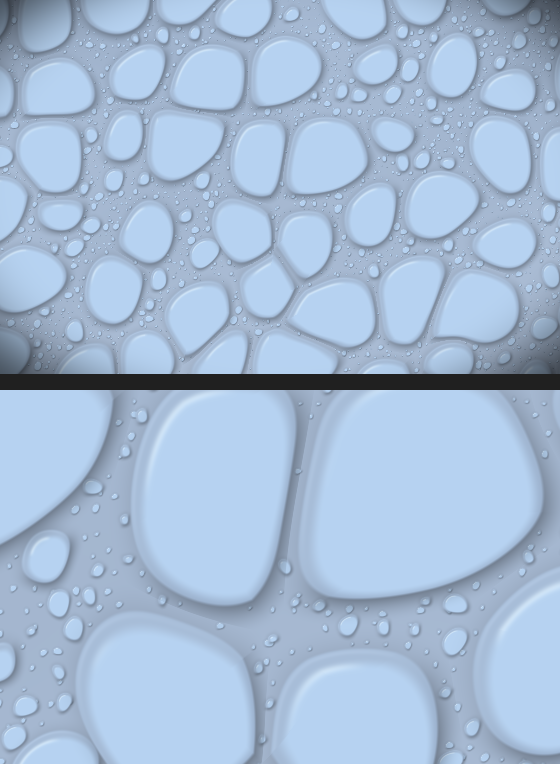
Top: the whole. Bottom: its middle third, enlarged.
Give the GLSL for this texture, as a Shadertoy shader.

```glsl
// Water drops of many sizes on a pale blue-grey surface, lit from the upper left.

vec3 hash3(vec2 id) {
    vec3 s = vec3(dot(id, vec2(127.1, 311.7)), dot(id, vec2(269.5, 183.3)), dot(id, vec2(419.2, 371.9)));
    return fract(sin(s) * 43758.5);
}

float smoothMax(float a, float b, float k) {
    float h = max(k - abs(a - b), 0.0) / k;
    return max(a, b) + h * h * k * 0.25;
}

// Id of one of the nine cells around p, odd rows shifted by half a cell
vec2 cellId(vec2 p, float cell, int n) {
    float row = floor(p.y / cell) + float(n / 3 - 1);
    float shift = 0.5 * mod(row, 2.0);
    return vec2(floor(p.x / cell - shift) + float(n % 3 - 1) + shift, row);
}

vec2 seat(vec2 id, float cell, vec3 h) {
    return (id + 0.5 + 0.6 * (h.xy - 0.5)) * cell;
}

// Distance to a leaning, slightly lumpy oval
float oval(vec2 q, float r, vec3 h) {
    float turn = 0.9 + 1.6 * (h.x - 0.5);
    q = mat2(cos(turn), -sin(turn), sin(turn), cos(turn)) * q;
    q += 0.11 * r * sin(q.yx / r * 1.9 + 6.3 * h.yz);
    return length(q * vec2(0.89, 1.12)) - r;
}

// Keep the two nearest distances in order
void keepNearest(inout vec2 near, float d) {
    near = d < near.x ? vec2(d, near.x) : vec2(near.x, min(near.y, d));
}

// Flatten a drop where it meets its neighbour
float squeeze(vec2 near, float gap) {
    return smoothMax(near.x, 0.5 * (near.x - near.y) + gap, gap * 3.0);
}

float largeDrops(vec2 p) {
    vec2 near = vec2(1.0);
    for (int n = 0; n < 9; n++) {
        vec2 id = cellId(p, 0.2, n);
        vec3 h = hash3(id);
        keepNearest(near, oval(p - seat(id, 0.2, h), mix(0.052, 0.12, h.z), h));
    }
    return squeeze(near, 0.008);
}

// Medium drops fill the room left by the large ones
float mediumDrops(vec2 p) {
    vec2 near = vec2(1.0);
    for (int n = 0; n < 9; n++) {
        vec2 id = cellId(p, 0.08, n);
        vec3 h = hash3(id + 37.0);
        vec2 center = seat(id, 0.08, h);
        float r = mix(0.014, 0.04, h.z);
        if (length(p - center) > 2.2 * r) continue;
        r = min(r, 0.9 * largeDrops(center) - 0.007);
        if (r > 0.01) keepNearest(near, oval(p - center, r, h));
    }
    return squeeze(near, 0.004);
}

// Beads and mist sit between all bigger drops
float smallDrops(vec2 p, float cell, float minR, float maxR) {
    vec2 near = vec2(1.0);
    for (int n = 0; n < 9; n++) {
        vec2 id = cellId(p, cell, n);
        vec3 h = hash3(id + 91.0);
        vec2 center = seat(id, cell, h);
        float r = mix(minR, maxR, h.z * h.z);
        if (length(p - center) > 2.2 * r || fract(h.z * 17.0) > 0.75) continue;
        r = min(r, min(largeDrops(center), mediumDrops(center)) - 0.003);
        if (r > minR * 0.8) keepNearest(near, oval(p - center, r, h));
    }
    return squeeze(near, 0.0008);
}

vec4 allDrops(vec2 p) {
    return vec4(largeDrops(p), mediumDrops(p),
                smallDrops(p, 0.031, 0.004, 0.012), smallDrops(p, 0.017, 0.0018, 0.0042));
}

// Shadow, clear rim, bright body and glint of one drop layer
vec3 addDrop(vec3 color, float d, float slope, float size, float blur) {
    float shade = smoothstep(0.4, -0.9, slope);
    float outside = max(d, 0.0) / size;
    color *= 1.0 - (0.06 + 0.27 * shade) * pow(max(1.0 - outside, 0.0), 2.0);
    vec3 rim = mix(vec3(0.655, 0.74, 0.845), vec3(0.60, 0.685, 0.795), shade);
    float body = smoothstep(0.0, 1.0, (-d / size - 0.22 - 0.24 * slope) * 2.2 + 0.25);
    vec3 drop = mix(rim, vec3(0.715, 0.825, 0.945), body);
    float glint = exp(-pow((d / size + 0.62) / 0.13, 2.0)) * smoothstep(0.72, 1.0, slope);
    float edgeLight = exp(-pow((d / size + 0.12) / 0.08, 2.0)) * smoothstep(0.2, 1.0, slope);
    drop += vec3(0.11, 0.09, 0.05) * glint + 0.03 * edgeLight;
    return mix(color, drop, smoothstep(blur, -blur, d));
}

void mainImage(out vec4 fragColor, in vec2 fragCoord) {
    vec2 uv = fragCoord / iResolution.xy;
    vec2 p = fragCoord / iResolution.y + vec2(3.1, 5.3);
    float blur = 0.0006 + 0.7 / iResolution.y;

    // Slope of each distance field towards the light
    float stepSize = 0.0015;
    vec4 d = allDrops(p);
    vec4 slope = clamp((allDrops(p + stepSize * vec2(-0.6, 0.8)) - d) / stepSize, -1.0, 1.0);

    vec3 color = mix(vec3(0.665, 0.735, 0.83), vec3(0.635, 0.71, 0.81), uv.y);
    color += 0.008 * (sin(p.x * 7.0 + 2.0 * sin(p.y * 5.0)) + sin(p.y * 9.0 - p.x * 4.0));
    color = addDrop(color, d.w, slope.w, 0.002, blur);
    color = addDrop(color, d.z, slope.z, 0.0045, blur);
    color = addDrop(color, d.y, slope.y, 0.013, blur);
    color = addDrop(color, d.x, slope.x, 0.026, blur * 1.3);

    // Dark corners
    float corner = smoothstep(0.44, 0.73, length(uv - 0.5));
    color *= 1.0 - 0.62 * corner * corner;
    fragColor = vec4(color, 1.0);
}
```
